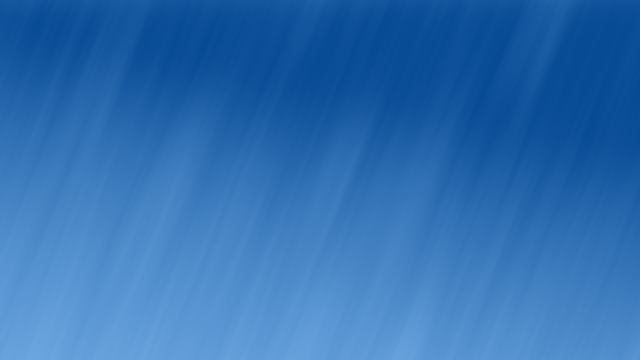
A WebGL 2 fragment shader for this background:

```glsl
#version 300 es
precision highp float;
// Blue sky gradient crossed by soft slanted streaks of light.

uniform vec2 u_resolution;
out vec4 fragColor;

vec2 hashGradient(vec2 cell) {
    vec3 h = fract(cell.xyx * vec3(0.1031, 0.1030, 0.0973));
    h += dot(h, h.yzx + 33.33);
    float angle = 6.2832 * fract((h.x + h.y) * h.z);
    return vec2(cos(angle), sin(angle));
}

float gradientNoise(vec2 p) {
    vec2 i = floor(p), f = fract(p);
    vec2 s = f * f * f * (f * (f * 6.0 - 15.0) + 10.0);
    float a = dot(hashGradient(i), f);
    float b = dot(hashGradient(i + vec2(1, 0)), f - vec2(1, 0));
    float c = dot(hashGradient(i + vec2(0, 1)), f - vec2(0, 1));
    float d = dot(hashGradient(i + vec2(1, 1)), f - vec2(1, 1));
    return mix(mix(a, b, s.x), mix(c, d, s.x), s.y);
}

// Soft beam in slanted space: gentle left side, crisper right side, fading ends.
float beam(vec2 p, vec2 center, float halfWidth, float halfLength) {
    vec2 d = p - center;
    float across = smoothstep(-1.5 * halfWidth, 0.2 * halfWidth, d.x)
                 * (1.0 - smoothstep(0.6 * halfWidth, 1.2 * halfWidth, d.x));
    float along = d.y / halfLength;
    return across * exp(-along * along);
}

void main() {
    vec2 p = gl_FragCoord.xy / u_resolution.y;
    p.x *= 1.7778 * u_resolution.y / u_resolution.x;

    // Brightness grows below a dark band that sinks toward the right
    float depth = 0.92 - 0.19 * p.x - p.y;
    depth = 0.5 * (depth + sqrt(depth * depth + 0.004));
    float light = 1.6 * depth - 0.55 * depth * depth;

    // Thin haze along the top edge
    light += 0.13 * exp((p.y - 1.0) / 0.04);

    // Broad beams, placed in coordinates sheared along the streaks
    vec2 slant = vec2(p.x - 0.4 * p.y, p.y);
    light += 0.13 * beam(slant, vec2(1.13, 0.90), 0.075, 0.20);
    light += 0.11 * beam(slant, vec2(-0.04, 0.84), 0.075, 0.22);
    light += 0.13 * beam(slant, vec2(0.93, 0.54), 0.080, 0.24);
    light += 0.09 * beam(slant, vec2(0.72, 0.56), 0.065, 0.20);
    light += 0.11 * beam(slant, vec2(0.27, 0.53), 0.080, 0.25);
    light += 0.06 * beam(slant, vec2(0.49, 0.44), 0.080, 0.20);
    light += 0.08 * beam(slant, vec2(0.81, 0.08), 0.080, 0.20);
    light += 0.08 * beam(slant, vec2(1.09, 0.00), 0.090, 0.15);
    light += 0.06 * beam(slant, vec2(0.46, 0.92), 0.060, 0.15);

    // Finer streaks, stretched along the slant
    light += 0.06 * gradientNoise(slant * vec2(9.0, 1.6) + 3.7);
    light += 0.06 * gradientNoise(slant * vec2(24.0, 2.2) + 17.3);
    light += 0.04 * gradientNoise(slant * vec2(60.0, 3.0) + 41.9);

    vec3 deepBlue = vec3(0.03, 0.295, 0.585);
    vec3 paleBlue = vec3(0.41, 0.64, 0.87);
    vec3 color = mix(deepBlue, paleBlue, clamp(light, 0.0, 1.05));
    fragColor = vec4(color, 1.0);
}
```
